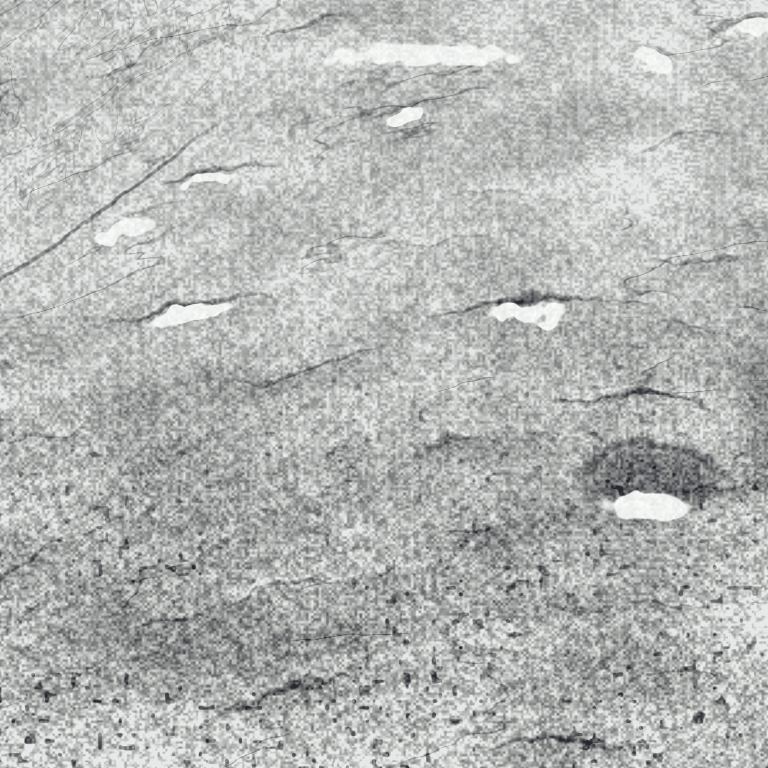
Write a WebGL 2 fragment shader that draws this texture.

```glsl
#version 300 es
precision highp float;

uniform vec2 u_resolution;
out vec4 fragColor;

float hash(vec2 p) {
  return fract(sin(dot(p, vec2(127.1, 311.7))) * 43758.5453);
}

float noise(vec2 p) {
  vec2 cell = floor(p), f = fract(p);
  f = f * f * (3.0 - 2.0 * f);
  return mix(mix(hash(cell), hash(cell + vec2(1, 0)), f.x),
             mix(hash(cell + vec2(0, 1)), hash(cell + vec2(1, 1)), f.x), f.y);
}

float fbm(vec2 p) {
  float sum = 0.0, amp = 0.5;
  for (int i = 0; i < 5; i++) {
    sum += amp * noise(p);
    p = mat2(1.6, 1.2, -1.2, 1.6) * p + 7.3;
    amp *= 0.5;
  }
  return sum;
}

// Thin line along the middle level of a noise field
float crackLine(vec2 p, float width) {
  return 1.0 - smoothstep(0.0, width, abs(fbm(p) - 0.48));
}

float ellipse(vec2 p, vec2 radius) {
  return length(p / radius);
}

void main() {
  vec2 uv = gl_FragCoord.xy / u_resolution;
  float wobble = 0.07 * (fbm(uv * 11.0) - 0.48);
  float ragged = noise(uv * 75.0) - 0.5;

  // Strata climb on the left and level out to the right
  vec2 strata = vec2(uv.x, uv.y - 0.36 * uv.x + 0.18 * uv.x * uv.x);
  float layers = fbm(strata * vec2(5.0, 15.0) + 3.0);
  float blotches = fbm(uv * 6.0 + 21.0);
  float tone = 0.735 + 0.34 * (layers - 0.48) + 0.3 * (blotches - 0.48);
  tone += 0.05 * smoothstep(0.5, 1.0, uv.y);
  tone -= 0.1 * exp(-pow(ellipse(uv - vec2(0.72, 0.4), vec2(0.4, 0.14)), 2.0));
  tone -= 0.2 * exp(-pow(ellipse(uv - vec2(1.0, 0.45), vec2(0.035, 0.08)), 2.0));

  // Broken hairline cracks, and a diagonal net in the far corner
  float broken = smoothstep(0.45, 0.6, fbm(uv * 7.0 + 40.0));
  tone -= 0.2 * broken * crackLine(strata * vec2(4.0, 13.0) + 60.0, 0.016);
  vec2 diagonal = mat2(0.8, -0.6, 0.6, 0.8) * uv;
  float corner = smoothstep(0.02, 0.1, uv.y - 0.63 - 0.7 * uv.x);
  float net = max(crackLine(diagonal * vec2(7.0, 26.0), 0.025),
                  crackLine(uv * vec2(19.0, 10.0) + 9.0, 0.018));
  tone -= 0.14 * corner * net;

  // Scattered ledges: dark lip, shadow below, light above, some with water
  float water = 0.0;
  for (int i = 0; i < 30; i++) {
    float k = float(i);
    vec2 center = vec2(fract(k * 0.618 + 0.2 * hash(vec2(k, 1.0))),
                       (k + hash(vec2(k, 2.0))) / 30.0);
    float halfLength = mix(0.04, 0.15, hash(vec2(k, 3.0)));
    float strength = mix(0.3, 1.0, hash(vec2(k, 4.0)));
    vec2 d = uv - center;
    d.y -= mix(0.36, -0.05, center.x) * d.x - 0.8 * d.x * d.x + wobble + 0.004 * ragged;
    float taper = max(0.0, 1.0 - pow(d.x / halfLength, 2.0));
    float below = smoothstep(0.002, -0.002, d.y);
    float lip = 1.0 - smoothstep(0.001, 0.002 + 0.005 * taper * strength, abs(d.y));
    tone -= strength * taper * (0.34 * lip + 0.11 * below * exp(min(d.y, 0.0) / 0.02));
    tone += 0.06 * taper * (1.0 - below) * exp(-max(d.y, 0.0) / 0.015);
    float wet = step(0.58, center.y) * step(0.4, hash(vec2(k, 5.0)));
    float pool = ellipse(d + vec2(0.0, 0.013), vec2(0.4 * halfLength, 0.01)) + 0.9 * ragged;
    water = max(water, wet * (1.0 - smoothstep(0.85, 1.1, pool)));
  }

  // Pale vein sweeping up and turning along the top
  float veinY = 0.59 + 0.335 * smoothstep(-0.12, 0.5, uv.x) + 0.25 * wobble;
  float veinWidth = mix(0.026, 0.01, smoothstep(0.0, 0.4, uv.x));
  float offset = uv.y - veinY + 0.004 * ragged;
  float vein = 1.0 - smoothstep(veinWidth - 0.003, veinWidth + 0.003, abs(offset));
  vein *= 1.0 - smoothstep(0.6, 0.72, uv.x);
  tone = mix(tone, 0.81 + 0.15 * (blotches - 0.48), 0.8 * vein);
  float veinEdge = 1.0 - smoothstep(0.001, 0.005, abs(offset - 0.6 * veinWidth));
  tone -= 0.3 * veinEdge * smoothstep(0.38, 0.55, blotches) * (1.0 - smoothstep(0.2, 0.42, uv.x));
  float sheet = ellipse(uv - vec2(0.56, veinY + 0.004), vec2(0.14, 0.015)) + 0.7 * ragged;
  water = max(water, 1.0 - smoothstep(0.8, 1.1, sheet));

  // Shaded hollow holding a pool
  vec2 hollow = uv - vec2(0.85, 0.375) - vec2(0.0, 0.4 * wobble);
  float bowl = ellipse(hollow, vec2(0.1, 0.05));
  tone -= 0.27 * (1.0 - smoothstep(0.5, 1.15, bowl));
  tone -= 0.2 * smoothstep(0.0, 0.02, hollow.y) * (1.0 - smoothstep(0.03, 0.14, abs(bowl - 0.9)));
  float basin = ellipse(hollow + vec2(0.0, 0.033), vec2(0.062, 0.019)) + 0.5 * ragged;
  water = max(water, 1.0 - smoothstep(0.85, 1.05, basin));

  // Grain and pits grow coarser towards the viewer
  float near = 1.0 - smoothstep(0.05, 0.85, uv.y);
  float grain = 0.65 * (noise(uv * 300.0) - 0.5) + 0.4 * (noise(uv * 140.0 + 5.0) - 0.5);
  tone += grain * mix(0.38, 0.64, near);
  float pits = smoothstep(0.76, 0.92, noise(uv * 115.0 + 80.0));
  tone -= 0.36 * pits * near * smoothstep(0.3, 0.55, blotches + 0.1 * near);

  tone = mix(clamp(tone, 0.16, 0.91), 0.95 + 0.1 * grain, water);
  vec3 tint = mix(vec3(-0.008, -0.006, 0.016), vec3(-0.003, 0.004, -0.002),
                  smoothstep(0.25, 0.6, tone));
  fragColor = vec4(clamp(tone + tint, 0.0, 1.0), 1.0);
}
```
